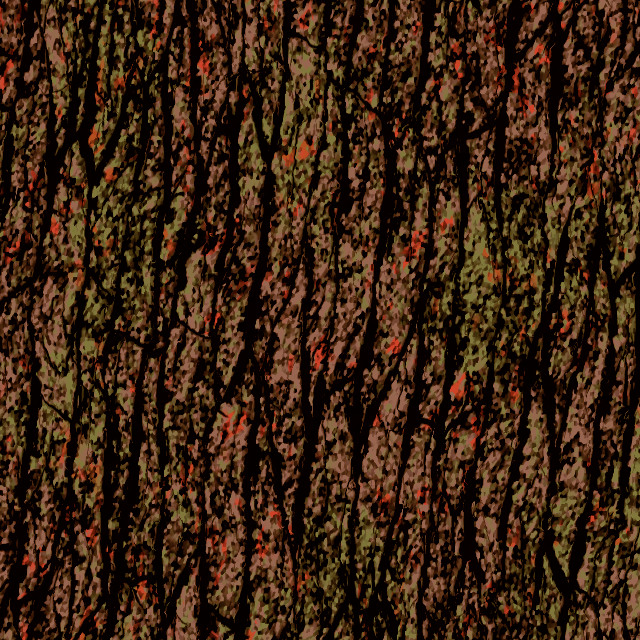
A WebGL 2 fragment shader for this texture:

```glsl
#version 300 es
precision highp float;
// Rough tree bark: leaning upright plates, black fissures and crumbly grain.

uniform vec2 u_resolution;
out vec4 fragColor;

vec2 hash2(vec2 cell) {
  vec3 q = fract(cell.xyx * vec3(0.1031, 0.1030, 0.0973));
  q += dot(q, q.yzx + 33.33);
  return fract((q.xx + q.yz) * q.zy);
}

// Smooth cellular noise: random cell values blended by distance
float crumbs(vec2 p) {
  vec2 cell = floor(p), f = p - cell;
  vec2 sum = vec2(0.0);
  for (int j = -1; j <= 1; j++)
    for (int i = -1; i <= 1; i++) {
      vec2 o = vec2(i, j);
      vec2 d = o + hash2(cell + o) - f;
      float w = exp(-9.0 * dot(d, d));
      sum += w * vec2(hash2(cell + o + 71.0).x, 1.0);
    }
  return sum.x / sum.y;
}

// Distance to the nearest border of stretched cells, in canvas units
float fissure(vec2 p, vec2 scale) {
  p *= scale;
  vec2 cell = floor(p), f = p - cell;
  vec2 nearest = vec2(8.0);
  for (int j = -1; j <= 1; j++)
    for (int i = -1; i <= 1; i++) {
      vec2 o = vec2(i, j);
      vec2 r = o + 0.1 + 0.8 * hash2(cell + o) - f;
      if (dot(r, r) < dot(nearest, nearest)) nearest = r;
    }
  float border = 1.0;
  for (int j = -2; j <= 2; j++)
    for (int i = -2; i <= 2; i++) {
      vec2 o = vec2(i, j);
      vec2 r = o + 0.1 + 0.8 * hash2(cell + o) - f;
      vec2 across = r - nearest;
      if (dot(across, across) > 0.0001) {
        vec2 n = normalize(across);
        float d = dot(0.5 * (r + nearest), n) / length(n * scale);
        // Level cracks stay thinner than upright ones
        d += 0.003 * (1.0 - abs(normalize(n * scale).x));
        border = min(border, d);
      }
    }
  return border;
}

// Bark colours from deep shadow to dry highlight
vec3 barkColour(float t) {
  vec3 c = mix(vec3(0.02, 0.0, 0.0), vec3(0.18, 0.08, 0.01), smoothstep(0.07, 0.19, t));
  c = mix(c, vec3(0.27, 0.17, 0.05), smoothstep(0.20, 0.38, t));
  c = mix(c, vec3(0.37, 0.25, 0.10), smoothstep(0.42, 0.62, t));
  c = mix(c, vec3(0.42, 0.31, 0.19), smoothstep(0.64, 0.80, t));
  return mix(c, vec3(0.54, 0.44, 0.29), smoothstep(0.82, 0.96, t));
}

void main() {
  vec2 p = gl_FragCoord.xy / u_resolution.y + 3.0;
  float soft = max(0.0014, 1.0 / u_resolution.y);

  // Lean and wander of the plates
  p.x -= 0.1 * p.y;
  p.x += 0.007 * sin(9.0 * p.y + 5.0 * p.x) + 0.003 * sin(27.0 * p.y + 19.0 * p.x);

  // Grain at three sizes, with a lit side on the middle one
  float coarse = crumbs(p * vec2(30.0, 11.0));
  float middle = crumbs(p * vec2(95.0, 52.0));
  float fine = crumbs(p * vec2(215.0, 150.0));
  float relief = middle - crumbs((p + vec2(0.003, -0.003)) * vec2(95.0, 52.0));

  // Ragged wide fissures and thin broken cracks
  vec2 ragged = p + vec2(0.010, 0.016) * (vec2(middle, coarse) - 0.5);
  ragged.x += 0.004 * (fine - 0.5);
  float wide = fissure(ragged, vec2(17.0, 2.6));
  float thin = fissure(ragged + 5.3, vec2(26.0, 6.0));
  float gape = crumbs(p * vec2(15.0, 7.0) + 9.0);
  float wideGap = wide - 0.0062 * (0.25 + 1.2 * gape);
  float thinGap = thin - 0.0045 * (crumbs(p * vec2(22.0, 12.0)) - 0.2);
  float gap = min(wideGap, thinGap);

  // Brightness of the plate surface
  float z = 1.3 * (coarse - 0.5) + 2.0 * (middle - 0.5) + 3.0 * (fine - 0.5);
  z += 1.1 * relief + 0.18 - 0.5 * exp(-max(gap, 0.0) / 0.004);
  float tone = 1.0 / (1.0 + exp(-2.4 * z));
  tone *= smoothstep(-soft, soft, gap);

  // Mossy, rosy and rust tints
  vec3 colour = barkColour(tone);
  float moss = 0.5 * crumbs(p * vec2(6.0, 4.0)) + 0.5 * crumbs(p * vec2(120.0, 85.0) + 40.0);
  colour *= mix(vec3(1.10, 0.90, 1.08), vec3(0.93, 1.07, 0.80), smoothstep(0.3, 0.7, moss));
  float rust = smoothstep(0.70, 0.90, crumbs(p * vec2(48.0, 27.0) + 17.0));
  rust *= smoothstep(0.35, 0.65, crumbs(p * vec2(130.0, 80.0) + 60.0));
  colour = mix(colour, colour * vec3(1.45, 0.60, 0.42), 0.85 * rust);

  fragColor = vec4(colour, 1.0);
}
```
